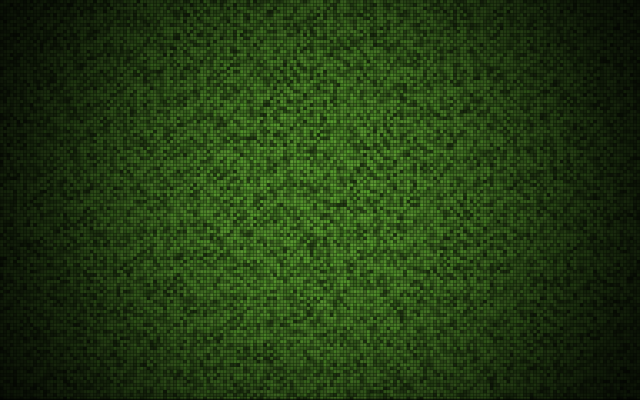
Write a Shadertoy shader that draws this background.

```glsl
// A wall of small green mosaic tiles, lit in the middle and fading to dark sides.
// Each grid cell gets a hashed shade and dark grooves; a round vignette dims
// the whole, and a few samples per pixel smooth the tile edges.

const float TILE_ROWS = 120.0;
const float GROOVE_HALF_WIDTH = 0.08;   // in tiles
const float GROOVE_SHADE = 0.45;
const float DARKEST_TILE = 0.35;
const float BRIGHTEST_TILE = 1.08;
const float SHADE_BIAS = 0.62;          // below 1 favours bright tiles
const float BEVEL_STRENGTH = 0.12;
const float VIGNETTE_INNER = 0.10;      // in canvas heights
const float VIGNETTE_OUTER = 0.96;
const float VIGNETTE_FLOOR = 0.14;
const float BOTTOM_RIM = 0.003;
const int SAMPLES = 4;                  // per axis

const vec3 LEAF_GREEN = vec3(0.315, 0.575, 0.160);
const vec3 OLIVE_GREEN = vec3(0.345, 0.560, 0.190);

float hash(vec2 p) {
    return fract(sin(dot(p, vec2(127.1, 311.7))) * 43758.5453);
}

// Colour of the tiled wall at a point measured in tiles
vec3 mosaic(vec2 p) {
    vec2 cell = floor(p);
    vec2 local = fract(p);

    // Shade and hue of the whole tile
    float shade = mix(DARKEST_TILE, BRIGHTEST_TILE, pow(hash(cell), SHADE_BIAS));
    vec3 color = mix(LEAF_GREEN, OLIVE_GREEN, hash(cell + 37.0)) * shade;

    // Soft bevel, brighter toward the top
    color *= 1.0 + BEVEL_STRENGTH * (local.y - 0.5);

    // Grooves between tiles
    vec2 toEdge = min(local, 1.0 - local);
    float face = step(GROOVE_HALF_WIDTH, min(toEdge.x, toEdge.y));
    return color * mix(GROOVE_SHADE, 1.0, face);
}

void mainImage(out vec4 fragColor, in vec2 fragCoord) {
    // Average the mosaic over the pixel
    vec3 color = vec3(0.0);
    for (int j = 0; j < SAMPLES; j++) {
        for (int i = 0; i < SAMPLES; i++) {
            vec2 offset = (vec2(i, j) + 0.5) / float(SAMPLES) - 0.5;
            color += mosaic((fragCoord + offset) / iResolution.y * TILE_ROWS);
        }
    }
    color /= float(SAMPLES * SAMPLES);

    // Round vignette about the centre
    float radius = length(fragCoord - 0.5 * iResolution.xy) / iResolution.y;
    color *= mix(1.0, VIGNETTE_FLOOR, smoothstep(VIGNETTE_INNER, VIGNETTE_OUTER, radius));

    // Thin dark rim along the bottom
    color *= mix(0.3, 1.0, smoothstep(0.0, 2.0 * BOTTOM_RIM, fragCoord.y / iResolution.y));

    fragColor = vec4(color, 1.0);
}
```
